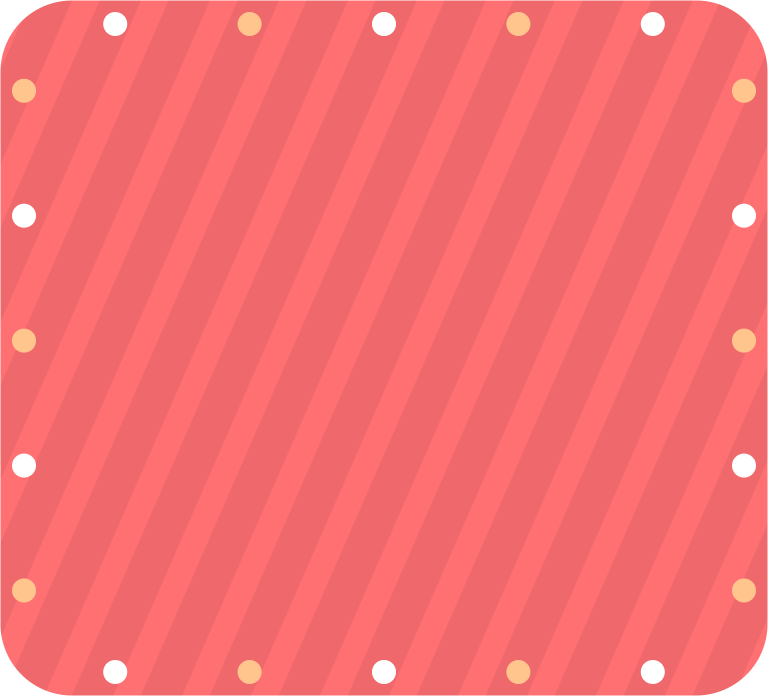
A Shadertoy shader for this background:

```glsl
// Lengths are fractions of the canvas height
const vec3 PAPER = vec3(1.0);
const vec3 STRIPE_DARK = vec3(0.937, 0.408, 0.420);
const vec3 STRIPE_LIGHT = vec3(1.0, 0.439, 0.451);
const vec3 DOT_WHITE = vec3(1.0);
const vec3 DOT_PEACH = vec3(1.0, 0.773, 0.549);

const float CORNER_RADIUS = 0.1034;
const float STRIPE_PERIOD = 0.0991;
const float STRIPE_WIDTH = 0.0396;
const float STRIPE_SLANT = 0.437;
const float STRIPE_START = 0.1623;

const float DOT_RADIUS = 0.01724;
const float DOT_INSET = 0.0345;
const float DOT_REACH = 2.0;
const float ROW_SPACING = 0.1931;
const float COLUMN_SPACING = 0.1795;
const float COLUMN_LIFT = 0.0106;

float coverage(float dist, float pixel) {
    return clamp(0.5 - dist / pixel, 0.0, 1.0);
}

float roundedBox(vec2 p, vec2 halfSize, float radius) {
    vec2 q = abs(p) - halfSize + radius;
    return length(max(q, 0.0)) + min(max(q.x, q.y), 0.0) - radius;
}

// Signed distance to the slanted light bands
float stripes(vec2 p) {
    float across = p.x - STRIPE_SLANT * p.y - STRIPE_START - 0.5 * STRIPE_WIDTH;
    float offset = abs(mod(across + 0.5 * STRIPE_PERIOD, STRIPE_PERIOD) - 0.5 * STRIPE_PERIOD);
    return (offset - 0.5 * STRIPE_WIDTH) * inversesqrt(1.0 + STRIPE_SLANT * STRIPE_SLANT);
}

// Index of the closest dot, counted from the middle of its line
float nearestDot(float along, float spacing) {
    return clamp(round(along / spacing), -DOT_REACH, DOT_REACH);
}

vec3 paintDot(vec3 base, vec2 offset, float parity, float pixel) {
    vec3 dotColor = mix(DOT_WHITE, DOT_PEACH, mod(parity, 2.0));
    return mix(base, dotColor, coverage(length(offset) - DOT_RADIUS, pixel));
}

void mainImage(out vec4 fragColor, in vec2 fragCoord) {
    float pixel = 1.0 / iResolution.y;
    vec2 uv = fragCoord * pixel;
    vec2 halfSize = 0.5 * iResolution.xy * pixel;
    vec2 p = uv - halfSize;

    // Striped panel
    vec3 color = mix(STRIPE_DARK, STRIPE_LIGHT, coverage(stripes(uv), pixel));

    // Top and bottom rows of dots
    vec2 fromBorder = abs(p) - halfSize + DOT_INSET;
    float column = nearestDot(p.x, ROW_SPACING);
    color = paintDot(color, vec2(p.x - column * ROW_SPACING, fromBorder.y), column, pixel);

    // Left and right columns of dots
    float height = p.y - COLUMN_LIFT;
    float row = nearestDot(height, COLUMN_SPACING);
    color = paintDot(color, vec2(fromBorder.x, height - row * COLUMN_SPACING), row + 1.0, pixel);

    // Rounded corners
    float panel = roundedBox(p, halfSize, CORNER_RADIUS);
    color = mix(PAPER, color, coverage(panel + 0.5 * pixel, pixel));

    fragColor = vec4(color, 1.0);
}
```
